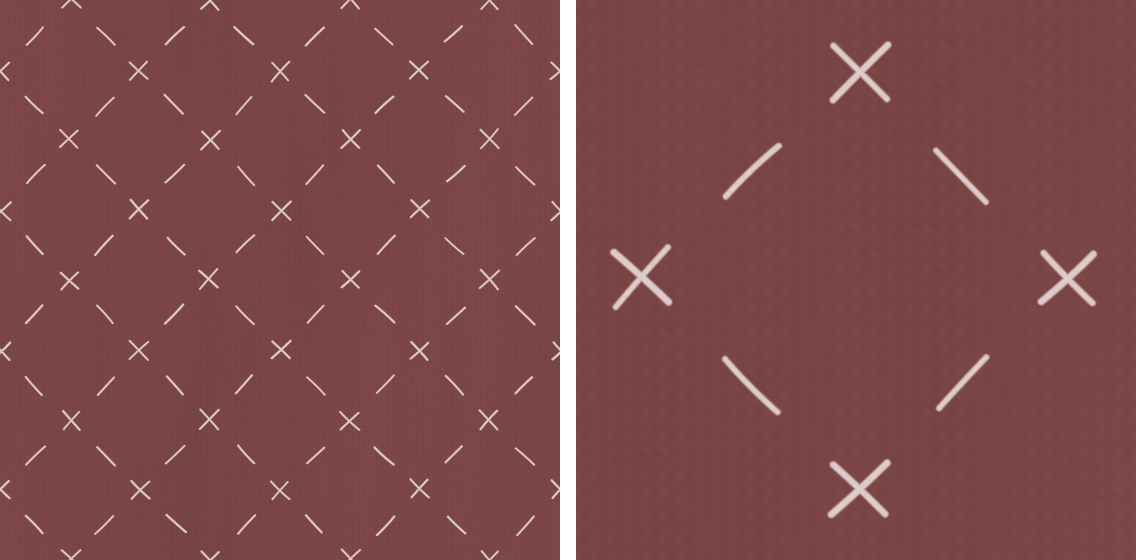
Left, the full canvas; right, a detail of the centre.
A WebGL 1 fragment shader for this pattern:

```glsl
precision highp float;
uniform vec2 u_resolution;

#define GRID 8.0                            // half repeats per side, even
#define DASH_HALF 0.175                     // half lengths and widths in grid steps
#define CROSS_HALF 0.178
#define LINE_HALF 0.0150
#define SHIFT 0.022                         // hand-drawn variation
#define TILT 0.07
#define BEND 0.22
#define STITCHES vec2(96.0, 128.0)
#define WEAVE 0.030
#define CLOUD 0.022
#define CLOTH vec3(0.482, 0.272, 0.272)
#define CHALK vec3(0.885, 0.820, 0.812)

const float TAU = 6.2831853;

float hash(vec2 p) {
  p = fract(p * vec2(0.1031, 0.1137) + 0.071);
  p += dot(p, p.yx + 33.33);
  return fract((p.x + p.y) * p.x * 17.31);
}

// Signed random value for a grid cell, wrapped at the canvas edges
float vary(vec2 id, float seed) {
  return 2.0 * hash(mod(id, GRID) + seed * 19.0) - 1.0;
}

// Coverage of one slightly bent stroke through the origin
float stroke(vec2 p, float angle, float halfLength, vec2 id, float seed) {
  angle += TILT * vary(id, seed);
  halfLength *= 1.0 + 0.07 * vary(id, seed + 1.0);
  float c = cos(angle), s = sin(angle);
  vec2 q = vec2(c * p.x + s * p.y, c * p.y - s * p.x);
  q.y += BEND * vary(id, seed + 2.0) * (q.x * q.x - 0.01);
  q.x -= clamp(q.x, -halfLength, halfLength);
  float width = LINE_HALF * (1.0 + 0.12 * vary(id, seed + 3.0));
  float soft = max(0.75 * GRID / u_resolution.y, 0.008);
  return 1.0 - smoothstep(width - soft, width + soft, length(q));
}

vec2 offset(vec2 id, float seed) {
  return SHIFT * vec2(vary(id, seed), vary(id, seed + 1.0));
}

// Crosses on alternate grid nodes, dashes in the middle of every grid cell
float lattice(vec2 g) {
  float diagonal = TAU / 8.0;
  vec2 node = floor(g + 0.5);
  vec2 p = g - node - offset(node, 1.0);
  float cross = max(stroke(p, diagonal, CROSS_HALF, node, 3.0),
                    stroke(p, -diagonal, CROSS_HALF, node, 7.0));
  cross *= mod(node.x + node.y, 2.0);

  vec2 cell = floor(g);
  p = g - cell - 0.5 - offset(cell, 11.0);
  float side = 2.0 * mod(cell.x + cell.y, 2.0) - 1.0;
  return max(cross, stroke(p, side * diagonal, DASH_HALF, cell, 13.0));
}

// Ribbed cloth with slanted stitches
float weave(vec2 uv) {
  vec2 s = uv * STITCHES;
  float rib = cos(TAU * s.x);
  float slant = cos(TAU * (s.x + s.y));
  float grain = hash(mod(floor(s), STITCHES)) - 0.5;
  return 0.45 * rib + 0.45 * slant + 0.25 * rib * slant + 0.5 * grain;
}

// Broad uneven dye, drawn out along the ribs
float clouds(vec2 uv) {
  vec2 a = TAU * uv;
  float broad = cos(a.x + 0.7 + 0.6 * sin(a.y)) + 0.5 * sin(2.0 * a.x - a.y + 1.0);
  float streaks = sin(5.0 * a.x + sin(2.0 * a.y)) + sin(11.0 * a.x + 1.5 * sin(a.y + 2.0));
  return 0.6 * broad + 0.25 * streaks;
}

void main() {
  vec2 uv = gl_FragCoord.xy / u_resolution;
  float cloth = weave(uv);
  vec3 color = CLOTH * (1.0 + WEAVE * cloth + CLOUD * clouds(uv));
  vec3 line = CHALK * (1.0 + 0.4 * WEAVE * cloth);
  color = mix(color, line, 0.96 * lattice(uv * GRID));
  gl_FragColor = vec4(color, 1.0);
}
```
